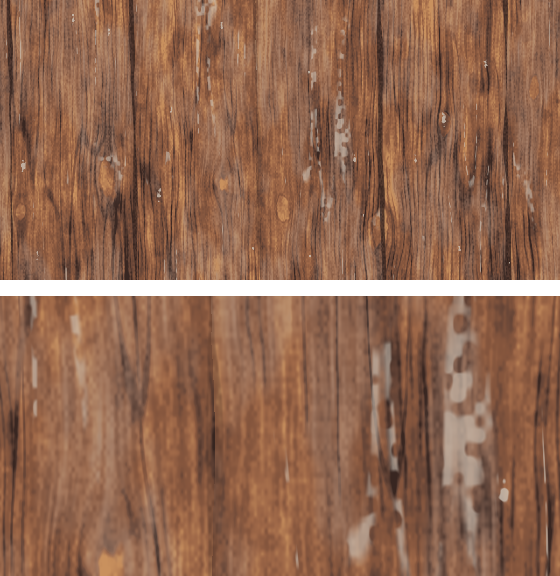
Top: the whole. Bottom: its middle third, enlarged.
Give the GLSL for this texture, as a Shadertoy shader.

```glsl
#define PLANK_WIDTH 0.443
#define FIRST_SEAM 0.035
#define SEAM_DEPTH 0.85
#define KNOTS 7
#define KNOT_BEND 0.7
#define RING_FREQ 66.0
#define RING_DEPTH 0.36
#define BROAD_CONTRAST 0.5
#define STREAK_CONTRAST 0.72
#define WEATHERING 0.75
#define CHIP_CELL 0.17
#define CHIP_SHARE 0.2

const vec3 SHADOW = vec3(0.22, 0.15, 0.13);
const vec3 UMBER  = vec3(0.40, 0.27, 0.215);
const vec3 BROWN  = vec3(0.52, 0.335, 0.24);
const vec3 RUSSET = vec3(0.62, 0.405, 0.28);
const vec3 HONEY  = vec3(0.79, 0.57, 0.37);
const vec3 DUST   = vec3(0.66, 0.54, 0.47);
const vec3 PAINT  = vec3(0.80, 0.76, 0.71);

float hash(vec2 p) {
    return fract(sin(dot(p, vec2(127.1, 311.7))) * 43758.5);
}

float noise(vec2 p) {
    vec2 i = floor(p), f = fract(p);
    f = f * f * (3.0 - 2.0 * f);
    return mix(mix(hash(i), hash(i + vec2(1, 0)), f.x),
               mix(hash(i + vec2(0, 1)), hash(i + vec2(1, 1)), f.x), f.y);
}

float fbm(vec2 p) {
    float sum = 0.0, amp = 0.53;
    for (int i = 0; i < 4; i++) {
        sum += amp * noise(p);
        p = p * 2.03 + 17.3;
        amp *= 0.5;
    }
    return sum;
}

// Dark to light wood tones
vec3 woodColour(float tone) {
    vec3 c = mix(SHADOW, UMBER, clamp(tone / 0.27 + 0.15, 0.0, 1.0));
    c = mix(c, BROWN, smoothstep(0.22, 0.47, tone));
    c = mix(c, RUSSET, smoothstep(0.45, 0.68, tone));
    return mix(c, HONEY, smoothstep(0.62, 0.98, tone));
}

// Small ragged flakes, some stretched along the grain
float paintChips(vec2 p) {
    vec2 cell = floor(p / CHIP_CELL);
    vec2 jitter = vec2(hash(cell + 3.1), hash(cell + 8.7));
    vec2 d = p - (cell + 0.2 + 0.6 * jitter) * CHIP_CELL;
    float size = mix(0.002, 0.007, pow(hash(cell + 5.3), 2.0));
    d.y /= mix(1.0, 4.0, hash(cell + 1.9));
    float edge = length(d) + 0.008 * (noise(p * 150.0) - 0.5);
    return step(hash(cell), CHIP_SHARE) * smoothstep(size + 0.0015, size - 0.0015, edge);
}

// Long hairlines that follow the grain
float hairline(vec2 q, float thickness) {
    return smoothstep(thickness, 0.2 * thickness, abs(noise(q) - 0.5));
}

void mainImage(out vec4 fragColor, in vec2 fragCoord) {
    vec2 p = fragCoord / iResolution.y;
    float width = iResolution.x / iResolution.y;

    // Wandering plank seams
    float wobble = 0.024 * (fbm(vec2(p.x * 1.5, p.y * 4.0)) - 0.5);
    float slot = (p.x + wobble - FIRST_SEAM + 0.012 * (p.y - 0.5)) / PLANK_WIDTH;
    float plank = floor(slot);
    float seam = floor(slot + 0.5);
    float seamDist = abs(slot - seam) * PLANK_WIDTH;
    float seamPower = seam == 2.0 ? 0.3 : 1.0;

    // Ragged knots push the grain aside
    float u = p.x + 0.03 * (fbm(vec2(p.x * 3.0, p.y * 2.5)) - 0.5);
    float knot = 0.0, rim = 0.0;
    for (int i = 0; i < KNOTS; i++) {
        float k = float(i);
        vec2 centre = vec2((k + 0.2 + 0.6 * hash(vec2(k, 2.0))) * width / float(KNOTS),
                           hash(vec2(k, 7.0)));
        float radius = mix(0.014, 0.034, hash(vec2(k, 4.0)));
        vec2 d = (p - centre) / vec2(radius, radius * mix(1.5, 3.2, hash(vec2(k, 9.0))));
        float r = length(d) + 2.2 * (fbm(p * vec2(22.0, 11.0)) - 0.5);
        u -= (p.x - centre.x) * KNOT_BEND * exp(-0.3 * dot(d, d));
        knot = max(knot, smoothstep(1.1, 0.85, r));
        rim = max(rim, exp(-60.0 * (r - 1.15) * (r - 1.15)));
    }
    u += plank * 3.7;

    // Grain at several widths
    float broad = fbm(vec2(u * 6.0, p.y * 2.0));
    float streak = fbm(vec2(u * 34.0, p.y * 3.5 + 9.0));
    float fibre = noise(vec2(u * 115.0, p.y * 6.0));
    float thread = noise(vec2(u * 215.0 + 7.0, p.y * 14.0));
    float speckle = noise(p * vec2(240.0, 150.0));
    float blotch = fbm(p * vec2(26.0, 20.0) + 31.0);
    float tone = 0.585 + BROAD_CONTRAST * (broad - 0.5) + STREAK_CONTRAST * (streak - 0.5);
    tone += 0.24 * (fibre - 0.5) + 0.26 * (thread - 0.5) + 0.20 * (speckle - 0.5);
    tone += 0.30 * (blotch - 0.5);

    // Narrow growth rings that fade in and out
    float phase = u * RING_FREQ + 4.5 * fbm(vec2(u * 6.0, p.y * 2.0 + 4.0));
    float ring = pow(0.5 + 0.5 * sin(6.2832 * phase), 3.0);
    float ringArea = smoothstep(0.42, 0.56, fbm(vec2(u * 9.0 + 30.0, p.y * 2.2)));
    ringArea *= smoothstep(0.15, 0.65, noise(vec2(floor(phase + 0.25) * 3.3, p.y * 6.0)));
    tone -= RING_DEPTH * ring * ringArea * (1.0 - knot);

    // Knots, small stains and fine splits
    tone += 0.18 * knot - 0.11 * rim + 0.05 * smoothstep(1.2, 1.5, p.x);
    float stain = smoothstep(0.62, 0.70, fbm(p * vec2(16.0, 10.0) + 60.0));
    float splitArea = smoothstep(0.47, 0.55, fbm(vec2(u * 5.0 + 80.0, p.y * 3.0)));
    float split = hairline(vec2(u * 17.0, p.y * 1.1), 0.035);
    split = max(split, 0.8 * hairline(vec2(u * 29.0 + 5.0, p.y * 1.7), 0.06));
    vec3 colour = woodColour(tone - 0.14 * stain - 0.36 * split * splitArea);

    // Dusty wear and thin pale scratches along the grain
    float wear = smoothstep(0.42, 0.60, fbm(vec2(u * 13.0 + 50.0, p.y * 4.0)));
    float dust = wear * (0.1 + 0.9 * thread * fibre + 0.25 * speckle) * (1.0 - knot);
    colour = mix(colour, DUST, WEATHERING * dust);
    float scratchArea = smoothstep(0.48, 0.58, fbm(vec2(u * 9.0, p.y * 5.0 + 40.0)));
    float scratch = hairline(vec2(u * 23.0 + 20.0, p.y * 1.3), 0.035) * scratchArea;
    colour = mix(colour, PAINT, 0.6 * scratch * smoothstep(0.35, 0.65, noise(p * vec2(80.0, 60.0))));

    // Seam gap with a soft shaded edge
    float gapWidth = 0.001 + 0.010 * noise(vec2(seam * 5.0, p.y * 6.0));
    float gap = smoothstep(gapWidth + 0.002, gapWidth - 0.002, seamDist);
    gap = max(gap, 0.2 * exp(-seamDist * 90.0));
    colour = mix(colour, SHADOW * (0.75 + 0.6 * speckle), SEAM_DEPTH * seamPower * gap);

    colour = mix(colour, PAINT, 0.8 * paintChips(p));
    fragColor = vec4(colour, 1.0);
}
```
